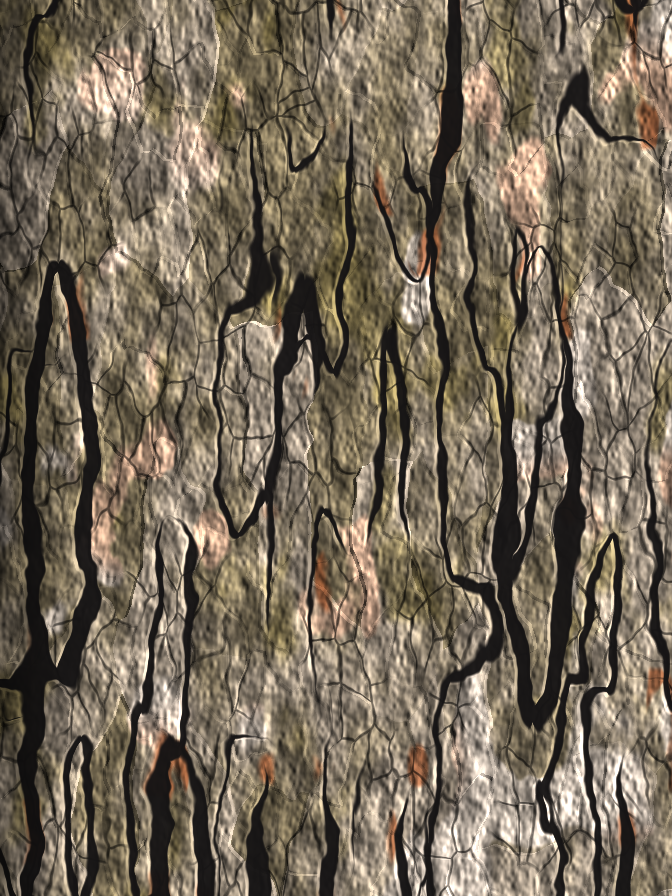
Write a WebGL 1 fragment shader that draws this texture.

```glsl
precision highp float;
// Sunlit pine bark: stretched Voronoi flakes stacked into a relief, split by
// long vertical fissures taken from noise contours, lit from the upper right
// by a height difference, then tinted with lichen, bare wood and rust.
uniform vec2 u_resolution;

const vec3 OLIVE = vec3(0.45, 0.405, 0.31);
const vec3 GREY = vec3(0.59, 0.54, 0.48);
const vec3 PALE = vec3(0.76, 0.71, 0.66);
const vec3 PINK = vec3(0.78, 0.63, 0.53);
const vec3 RUST = vec3(0.50, 0.27, 0.15);
const vec3 MOSS = vec3(0.42, 0.37, 0.18);
const vec3 SHADOW = vec3(0.085, 0.078, 0.08);
const vec2 LIGHT_STEP = vec2(0.0034, 0.0022);

float hash(vec2 p) {
  vec3 q = fract(vec3(p.xyx) * 0.1031);
  q += dot(q, q.yzx + 33.33);
  return fract((q.x + q.y) * q.z);
}

float noise(vec2 p) {
  vec2 i = floor(p), f = fract(p);
  f = f * f * (3.0 - 2.0 * f);
  return mix(mix(hash(i), hash(i + vec2(1.0, 0.0)), f.x),
             mix(hash(i + vec2(0.0, 1.0)), hash(i + 1.0), f.x), f.y);
}

float fbm(vec2 p) {
  float sum = 0.0, amp = 0.533;
  for (int i = 0; i < 4; i++) {
    sum += amp * noise(p);
    p = mat2(1.9, 0.3, -0.3, 1.9) * p + 7.3;
    amp *= 0.5;
  }
  return sum;
}

vec2 cellPoint(vec2 cell) {
  return vec2(hash(cell), hash(cell + vec2(37.0, 17.0)));
}

// Stretched Voronoi: x is the distance to the flake border, y its height.
vec2 flake(vec2 p, vec2 scale) {
  vec2 q = p * scale, base = floor(q);
  vec2 nearest = vec2(0.0), owner = vec2(0.0);
  float best = 9.0, border = 9.0;
  for (int j = -1; j <= 1; j++) for (int i = -1; i <= 1; i++) {
    vec2 cell = base + vec2(float(i), float(j));
    vec2 r = cell + cellPoint(cell) - q;
    float d = dot(r, r);
    if (d < best) { best = d; nearest = r; owner = cell; }
  }
  for (int j = -1; j <= 1; j++) for (int i = -1; i <= 1; i++) {
    vec2 cell = base + vec2(float(i), float(j));
    vec2 r = cell + cellPoint(cell) - q;
    vec2 gap = r - nearest;
    if (dot(gap, gap) > 0.0001)
      border = min(border, 0.5 * dot(r + nearest, gap) / length(gap * scale));
  }
  return vec2(border, hash(owner + 5.7));
}

// Horizontal distance to a noise contour, so only upright parts open up.
float contourDistance(vec2 p, vec2 scale) {
  vec2 q = p * scale;
  float n = noise(q) - 0.5;
  float slope = (noise(q + vec2(0.05, 0.0)) - 0.5 - n) / 0.05;
  return abs(n) / ((abs(slope) + 0.12) * scale.x);
}

float fissure(vec2 p, vec2 scale, float width) {
  float open = width * smoothstep(0.28, 0.78, noise(p * vec2(8.0, 4.5) + scale));
  float d = contourDistance(p, scale);
  return (1.0 - smoothstep(open - 0.0012, open + 0.0012, d)) * smoothstep(0.0, 0.0015, open);
}

float fissures(vec2 p) {
  return max(fissure(p, vec2(15.0, 2.1), 0.0088), fissure(p + 3.7, vec2(29.0, 5.0), 0.0036));
}

// Jagged displacement shared by flakes and fissures.
vec2 warp(vec2 p) {
  vec2 bend = vec2(fbm(p * vec2(24.0, 15.0)), fbm(p * vec2(20.0, 13.0) + 31.0)) - 0.5;
  return p + bend * vec2(0.032, 0.05);
}

float relief(vec2 p) {
  vec2 w = warp(p);
  float plates = 0.36 * flake(w, vec2(15.0, 6.0)).y + 0.30 * flake(w + 2.3, vec2(38.0, 17.0)).y;
  float grain = 0.95 * fbm(p * vec2(78.0, 40.0)) + 0.4 * noise(p * vec2(250.0, 150.0));
  return plates + grain - 0.45 * fissures(w);
}

vec3 barkColour(vec2 p, vec2 w) {
  float plate = flake(w, vec2(15.0, 6.0)).y;
  float mottle = fbm(p * vec2(30.0, 17.0) + 11.0);
  float right = smoothstep(0.15, 0.7, p.x);
  vec3 c = mix(OLIVE, GREY, smoothstep(0.3, 0.75, 0.45 * plate + 0.55 * mottle + 0.16 * right));
  c = mix(c, MOSS, 0.5 * smoothstep(0.6, 0.75, fbm(p * vec2(16.0, 9.0) + 50.0)));
  float bare = noise(w * vec2(17.0, 10.0) + 20.0) + 0.3 * (mottle - 0.5) + 0.1 * right;
  vec3 wood = mix(PALE, PINK, smoothstep(0.4, 0.65, noise(p * 7.0 + 9.0)));
  c = mix(c, wood, 0.9 * smoothstep(0.76, 0.83, bare));
  return c * mix(0.72, 1.28, smoothstep(0.25, 0.75, fbm(p * vec2(60.0, 30.0) + 4.0)));
}

void main() {
  vec2 p = gl_FragCoord.xy / u_resolution.y;
  vec2 w = warp(p);
  vec3 c = barkColour(p, w);
  // Rust lines the walls of some fissures.
  float wall = 1.0 - smoothstep(0.006, 0.013, contourDistance(w, vec2(15.0, 2.1)));
  c = mix(c, RUST, 0.75 * wall * smoothstep(0.64, 0.74, noise(p * vec2(30.0, 14.0) + 70.0)));
  // Sunlight and the thin cracks between flakes.
  float facing = relief(p) - relief(p + LIGHT_STEP);
  c *= clamp(1.0 + 1.45 * facing, 0.3, 1.5);
  float crack = 1.0 - smoothstep(0.0004, 0.0024, flake(w + 2.3, vec2(38.0, 17.0)).x);
  c *= 1.0 - 0.55 * crack * smoothstep(0.4, 0.65, noise(p * vec2(26.0, 14.0) + 15.0));
  // Deep shadow, and the trunk turning away at the left.
  c = mix(c, SHADOW, 0.96 * fissures(w));
  c *= mix(0.5, 1.0, smoothstep(-0.02, 0.1, p.x));
  gl_FragColor = vec4(c, 1.0);
}
```
